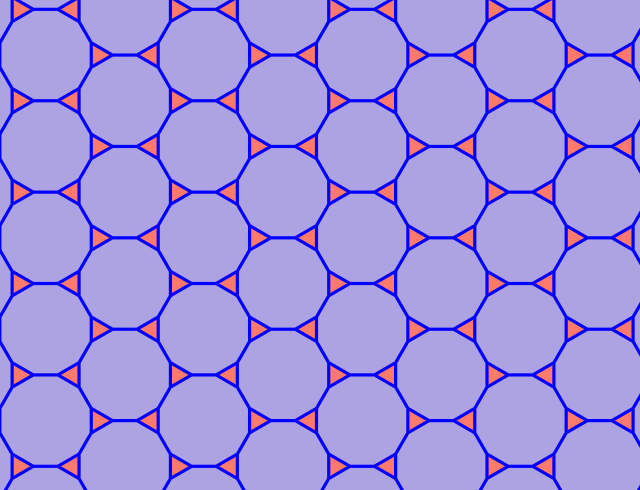
Give the GLSL for this pattern, as a Shadertoy shader.

```glsl
// Lengths are fractions of the canvas width.
const float CELL = 0.1428;                    // distance between dodecagon centres
const float LINE_WIDTH = 0.0050;
const vec2 CENTRE = vec2(0.0659, 0.0112);     // one dodecagon, from the canvas middle
const vec3 LILAC = vec3(0.678, 0.639, 0.886);
const vec3 CORAL = vec3(1.0, 0.478, 0.42);
const vec3 BLUE = vec3(0.005, 0.0, 1.0);

const float SQRT3 = 1.7320508;

// Offset from the nearest centre of a hexagonal lattice with vertical columns
vec2 hexCell(vec2 p) {
    vec2 period = CELL * vec2(SQRT3, 1.0);
    vec2 a = mod(p + 0.5 * period, period) - 0.5 * period;
    vec2 b = mod(p, period) - 0.5 * period;
    return dot(a, a) < dot(b, b) ? a : b;
}

void mainImage(out vec4 fragColor, in vec2 fragCoord) {
    float pixel = 1.0 / iResolution.x;
    vec2 p = (fragCoord - 0.5 * iResolution.xy) * pixel;
    vec2 q = abs(hexCell(p - CENTRE));

    // Sides shared by neighbouring dodecagons, and sides that cut off the corners
    float shared = max(q.y, dot(q, vec2(0.5 * SQRT3, 0.5))) - 0.5 * CELL;
    float corner = max(q.x, dot(q, vec2(0.5, 0.5 * SQRT3))) - 0.5 * CELL;

    // Fill: the cut corners of three cells meet in a triangle
    vec3 colour = corner > 0.0 ? CORAL : LILAC;

    // Outline: shared sides stop where the triangles begin
    float edge = corner > 0.0 ? corner : min(-corner, abs(shared));
    float ink = clamp(0.5 + (0.5 * LINE_WIDTH - edge) / pixel, 0.0, 1.0);
    fragColor = vec4(mix(colour, BLUE, ink), 1.0);
}
```
